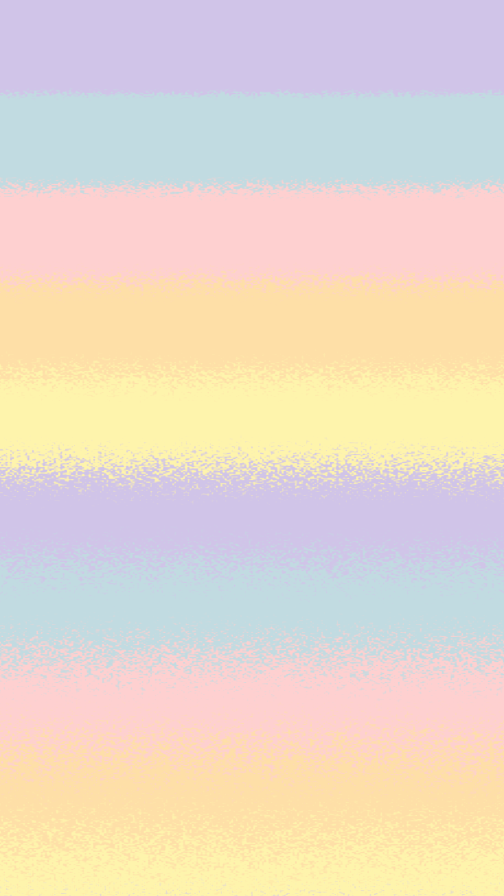
Write a Shadertoy shader that draws this background.

```glsl
const float BAND_HEIGHT = 0.1046;             // fraction of canvas height
const float SPREAD = 0.056;                   // grain displacement per unit of depth
const float SOFTNESS = 0.034;                 // blend half width per unit of depth
const vec2 GRAIN_CELLS = vec2(230.0, 680.0);  // grain cells across and down
const int SAMPLES = 4;                        // antialiasing grid side
const int BAND_COLOURS = 5;

const vec3 LAVENDER = vec3(0.816, 0.769, 0.910);
const vec3 BLUE     = vec3(0.757, 0.859, 0.882);
const vec3 PINK     = vec3(0.998, 0.816, 0.814);
const vec3 PEACH    = vec3(0.998, 0.873, 0.655);
const vec3 YELLOW   = vec3(0.998, 0.957, 0.675);
const vec3 PALETTE[BAND_COLOURS] = vec3[](LAVENDER, BLUE, PINK, PEACH, YELLOW);

// Integer hash of a grid cell, 0 to 1
float hash(ivec2 cell) {
    uint h = uint(cell.x) * 1597334677u ^ uint(cell.y) * 3812015801u;
    h = (h ^ (h >> 16)) * 2246822519u;
    h = (h ^ (h >> 13)) * 3266489917u;
    return float((h ^ (h >> 16)) >> 8) / 16777216.0;
}

// Smooth value noise, -1 to 1
float grain(vec2 p) {
    ivec2 cell = ivec2(floor(p));
    vec2 f = smoothstep(0.0, 1.0, fract(p));
    float lower = mix(hash(cell), hash(cell + ivec2(1, 0)), f.x);
    float upper = mix(hash(cell + ivec2(0, 1)), hash(cell + ivec2(1, 1)), f.x);
    return mix(lower, upper, f.y) * 2.0 - 1.0;
}

// Repeating bands whose edges scatter and soften more the lower they lie
vec3 bands(vec2 uv) {
    float depth = max(1.0 - uv.y, 0.0001);
    float scattered = depth * (1.0 + SPREAD * grain(uv * GRAIN_CELLS)) / BAND_HEIGHT;
    float edge = floor(scattered + 0.5);
    float halfWidth = SOFTNESS * depth / BAND_HEIGHT;
    float blend = smoothstep(-halfWidth, halfWidth, scattered - edge);

    int below = int(edge) % BAND_COLOURS;
    int above = (below + BAND_COLOURS - 1) % BAND_COLOURS;
    return mix(PALETTE[above], PALETTE[below], blend);
}

void mainImage(out vec4 fragColor, in vec2 fragCoord) {
    // Average a small grid of samples to smooth the edges
    vec3 sum = vec3(0.0);
    for (int j = 0; j < SAMPLES; j++) {
        for (int i = 0; i < SAMPLES; i++) {
            vec2 offset = (vec2(i, j) + 0.5) / float(SAMPLES) - 0.5;
            sum += bands((fragCoord + offset) / iResolution.xy);
        }
    }
    fragColor = vec4(sum / float(SAMPLES * SAMPLES), 1.0);
}
```
